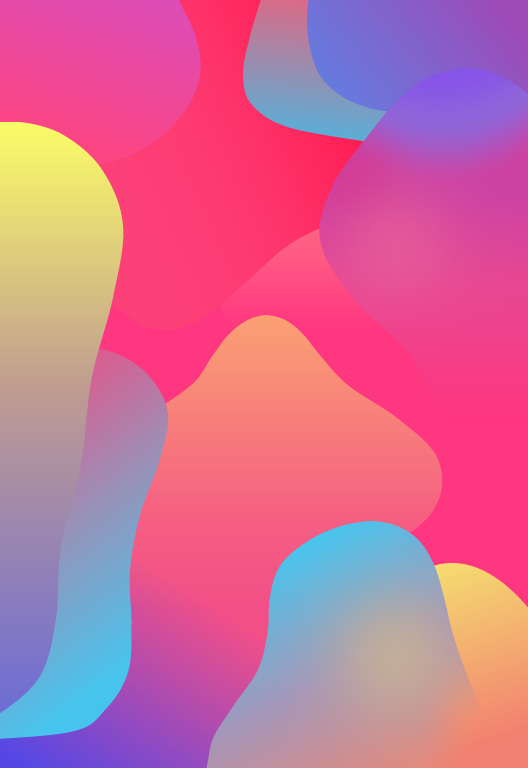
Write a Shadertoy shader that draws this background.

```glsl
// Layered liquid blobs with soft two- and three-colour gradients on hot pink.
// Each outline is a smooth spline profile whose knots crowd toward its ends,
// so tips come out round; layers are painted back to front and supersampled.

#define DESIGN_HEIGHT 768.0   // design units per canvas height
#define SAMPLES 3             // antialiasing grid per axis
#define PINK vec3(1.0, 0.21, 0.5)
#define CYAN vec3(0.28, 0.77, 0.93)
#define VIOLET vec3(0.33, 0.28, 0.9)
#define YELLOW vec3(0.98, 0.98, 0.41)
#define CORAL vec3(0.96, 0.37, 0.51)

const float PI = 3.14159;

float knot(mat3x4 k, int i) {
    i = clamp(i, 0, 11);
    return k[i / 4][i % 4];
}

// Catmull-Rom outline through 12 knots, cosine-spaced over the span
float outline(float v, vec2 span, mat3x4 k) {
    float along = clamp((v - span.x) / (span.y - span.x), 0.0, 1.0);
    float t = acos(1.0 - 2.0 * along) / PI * 11.0;
    int i = min(int(t), 10);
    float f = t - float(i);
    float a = knot(k, i - 1), b = knot(k, i), c = knot(k, i + 1), d = knot(k, i + 2);
    return b + 0.5 * f * (c - a + f * (2.0 * a - 5.0 * b + 4.0 * c - d
             + f * (3.0 * (b - c) + d - a)));
}

// Position from 0 to 1 along a gradient axis
float axis(vec2 p, vec2 from, vec2 to) {
    vec2 d = to - from;
    return clamp(dot(p - from, d) / dot(d, d), 0.0, 1.0);
}

vec3 ramp(vec3 a, vec3 b, vec3 c, float middle, float t) {
    return t < middle ? mix(a, b, t / middle) : mix(b, c, (t - middle) / (1.0 - middle));
}

float glow(vec2 p, vec2 centre, float radius) {
    vec2 d = (p - centre) / radius;
    return exp(-dot(d, d));
}

vec3 violetDrape(vec2 p) {
    float y = p.y + 0.004 * (p.x - 440.0) * (p.x - 440.0);
    vec3 c = mix(vec3(0.53, 0.33, 0.91), vec3(0.56, 0.4, 0.85), smoothstep(75.0, 130.0, y));
    c = mix(c, vec3(0.8, 0.26, 0.64), smoothstep(120.0, 190.0, y));
    c = mix(c, vec3(0.91, 0.28, 0.57), smoothstep(180.0, 300.0, p.y));
    c = mix(c, vec3(0.82, 0.21, 0.56), 0.7 * glow(p, vec2(355, 185), 40.0));
    c = mix(c, vec3(0.9, 0.37, 0.6), 0.75 * glow(p, vec2(395, 245), 60.0));
    return mix(c, PINK, smoothstep(270.0, 440.0, p.y));
}

vec3 scene(vec2 p) {
    vec3 col = PINK;

    // Pale fold and red sheet
    if (p.x > 220.0 + 0.52 * (p.y - 307.0))
        col = mix(vec3(1.0, 0.38, 0.52), PINK, smoothstep(225.0, 345.0, p.y));
    if (p.y < outline(p.x, vec2(60, 380), mat3x4(250, 258, 280, 307, 329, 321.5, 285, 246.5, 226, 215, 210, 208))) {
        float t = axis(p, vec2(130, 250), vec2(355, 150));
        col = mix(vec3(0.99, 0.25, 0.47), vec3(1.0, 0.12, 0.33), t * t);
    }

    // Magenta, teal and blue blobs hanging from the top
    if (p.x < outline(p.y, vec2(-60, 168), mat3x4(120, 130, 150, 167, 182, 196, 200.5, 191, 170, 141, 106, 70)))
        col = mix(vec3(0.86, 0.3, 0.72), vec3(0.99, 0.27, 0.51), axis(p, vec2(160, -5), vec2(110, 160)));
    if (p.y < 146.0 && p.x > outline(p.y, vec2(-100, 146), mat3x4(300, 295, 290, 280, 270, 259, 249, 243, 251, 286, 362, 400)))
        col = mix(vec3(0.85, 0.42, 0.53), vec3(0.36, 0.68, 0.84), axis(p, vec2(290, 0), vec2(275, 130)));
    if (p.y < 112.0 && p.x > outline(p.y, vec2(-100, 112), mat3x4(350, 345, 340, 330, 318, 310, 307, 310.5, 320, 340, 368, 395)))
        col = mix(vec3(0.4, 0.48, 0.87), vec3(0.62, 0.29, 0.72), axis(p, vec2(345, 105), vec2(490, -10)));

    // Violet drape at the right
    float right = max(p.x - 465.0, 0.0);
    if (p.y > 68.0 + 0.0065 * right * right &&
        p.x > outline(p.y, vec2(68, 468), mat3x4(465, 431, 398, 367, 333, 320, 351, 407, 434, 455, 470, 478)))
        col = violetDrape(p);

    // Yellow mound in the lower right corner
    float mound = p.x - 452.0;
    if (p.x > 400.0 && p.y > 563.0 + 0.0077 * mound * mound)
        col = mix(vec3(0.96, 0.85, 0.44), vec3(0.95, 0.5, 0.44), axis(p, vec2(445, 570), vec2(500, 740)));

    // Orange hill sinking into violet
    vec2 hill = vec2(315, 555);
    if (p.y > hill.x &&
        p.x > outline(p.y, hill, mat3x4(266, 248, 229, 212, 191, 140, 60, 0, -10, -10, -10, -10)) &&
        p.x < outline(p.y, hill, mat3x4(266, 285, 303, 321, 348, 397, 434, 442, 431, 406, 385, 370))) {
        col = ramp(vec3(0.98, 0.63, 0.45), CORAL, vec3(0.95, 0.31, 0.53), 0.7, axis(p, vec2(266, 315), vec2(266, 610)));
        col = mix(col, VIOLET, axis(p, vec2(190, 590), vec2(60, 790)));
    }

    // Cyan ribbon behind the tall yellow blob
    if (p.y > 347.0 && p.x < outline(p.y, vec2(347, 740), mat3x4(85, 120, 151, 168, 159, 140, 130, 131.5, 128, 106, 70, -40)))
        col = ramp(vec3(0.86, 0.36, 0.56), vec3(0.6, 0.57, 0.72), CYAN, 0.45, axis(p, vec2(80, 365), vec2(242, 581)));
    if (p.y > 122.0 && p.x < outline(p.y, vec2(122, 722), mat3x4(18, 62, 102, 123, 113, 91.5, 81, 61, 56, 41, 5, -25)))
        col = ramp(YELLOW, vec3(0.75, 0.61, 0.57), vec3(0.42, 0.42, 0.84), 0.44, axis(p, vec2(30, 130), vec2(30, 720)));

    // Cyan hill in front, melting into the mound
    vec2 front = vec2(521, 781);
    if (p.y > front.x &&
        p.x > outline(p.y, front, mat3x4(372, 340, 307, 280, 270, 267.5, 258, 234, 214, 208, 206, 206)) &&
        p.x < outline(p.y, front, mat3x4(372, 398, 420, 434.5, 444, 452.5, 465, 479, 489, 496, 500, 502))) {
        vec3 c = ramp(CYAN, vec3(0.64, 0.59, 0.73), vec3(0.91, 0.53, 0.47), 0.5, axis(p, vec2(330, 530), vec2(450, 760)));
        c = mix(c, vec3(0.78, 0.7, 0.58), 0.8 * glow(p, vec2(395, 655), 65.0));
        col = mix(c, col, smoothstep(650.0, 735.0, p.y) * smoothstep(420.0, 480.0, p.x));
    }
    return col;
}

void mainImage(out vec4 fragColor, in vec2 fragCoord) {
    vec3 sum = vec3(0);
    for (int i = 0; i < SAMPLES * SAMPLES; i++) {
        vec2 jitter = (vec2(i % SAMPLES, i / SAMPLES) + 0.5) / float(SAMPLES) - 0.5;
        vec2 q = (fragCoord + jitter) / iResolution.y;
        sum += scene(vec2(q.x, 1.0 - q.y) * DESIGN_HEIGHT);
    }
    fragColor = vec4(sum / float(SAMPLES * SAMPLES), 1.0);
}
```
